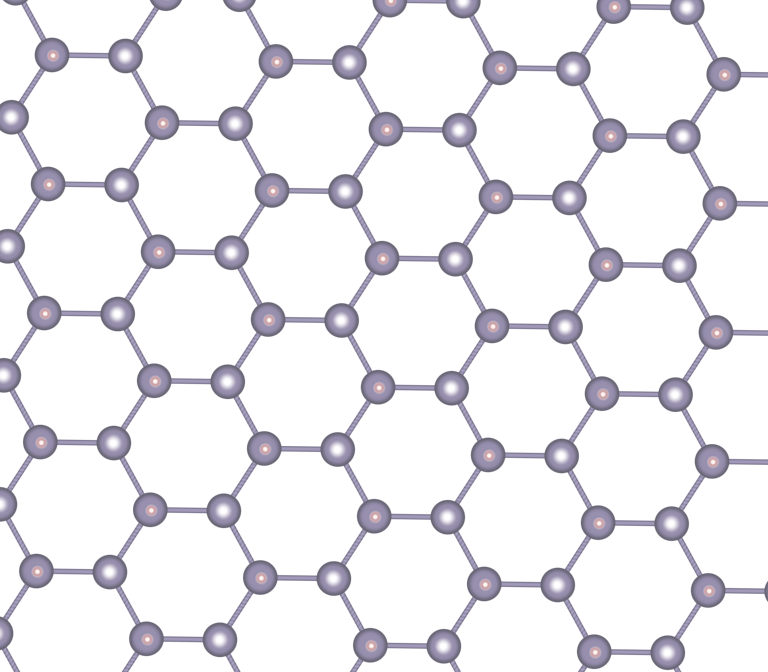
This pattern is drawn by a WebGL 1 fragment shader. Its source:

```glsl
precision highp float;
// Slightly tilted honeycomb lattice of shaded lavender balls joined by thin rods, on white.

uniform vec2 u_resolution;

// Lengths are fractions of the canvas height.
#define ORIGIN vec2(0.0774, 0.9182)
#define STEP_A vec2(0.1637, -0.1008)
#define STEP_B vec2(-0.0058, -0.1920)
#define BOND vec2(0.1094, -0.0015)
#define BALL_RADIUS 0.0257
#define ROD_HALF_WIDTH 0.0040
#define LIGHT vec3(0.67, 0.64, 0.74)
#define BODY vec3(0.58, 0.55, 0.67)
#define DARK vec3(0.40, 0.39, 0.45)
#define PINK vec3(0.80, 0.64, 0.66)

// Distance to a rod from the origin to tip: x = across (signed), y = along, z = distance.
vec3 rod(vec2 p, vec2 tip) {
  vec2 dir = normalize(tip);
  float along = dot(p, dir);
  float across = dir.x * p.y - dir.y * p.x;
  float past = along - clamp(along, 0.0, length(tip));
  return vec3(across, along, length(vec2(across, past)));
}

vec3 nearer(vec3 a, vec3 b) {
  return a.z < b.z ? a : b;
}

// Ball body: pale in the middle, darkening towards the rim.
vec3 ballTone(float q) {
  vec3 c = mix(LIGHT, BODY, smoothstep(0.25, 0.68, q));
  return mix(c, DARK, smoothstep(0.65, 1.0, q));
}

// Broad white highlight.
vec3 glossyBall(vec2 p) {
  float q = length(p) / BALL_RADIUS;
  float shine = 1.0 - smoothstep(0.10, 0.56, length(p / BALL_RADIUS + vec2(0.03, 0.0)));
  return mix(ballTone(q), vec3(1.0), shine);
}

// Small pale spot circled by a pink ring.
vec3 ringedBall(vec2 p) {
  vec2 s = p / BALL_RADIUS;
  float spot = length(s - vec2(0.06, -0.04));
  vec3 c = mix(BODY, ballTone(length(s)), smoothstep(0.3, 0.7, length(s)));
  c = mix(c, vec3(0.79, 0.75, 0.81), 1.0 - smoothstep(0.24, 0.42, spot));
  c = mix(c, PINK, 1.0 - smoothstep(0.04, 0.14, abs(spot - 0.20)));
  return mix(c, vec3(1.0, 0.96, 0.94), 1.0 - smoothstep(0.06, 0.19, spot));
}

float coverage(float d, float soft) {
  return 1.0 - smoothstep(-soft, soft, d);
}

void main() {
  vec2 p = gl_FragCoord.xy / u_resolution.y - ORIGIN;
  float soft = max(0.8 / u_resolution.y, 0.0012);

  // Nearest lattice cell in skewed coordinates.
  float area = STEP_A.x * STEP_B.y - STEP_A.y * STEP_B.x;
  vec2 cell = floor(vec2(p.x * STEP_B.y - p.y * STEP_B.x,
                         STEP_A.x * p.y - STEP_A.y * p.x) / area + 0.5);

  vec3 flatRod = vec3(1.0);
  vec3 slantRod = vec3(1.0);
  vec2 ringed = vec2(1.0);
  vec2 glossy = vec2(1.0);
  for (int j = -1; j <= 1; j++) {
    for (int i = -1; i <= 1; i++) {
      vec2 id = cell + vec2(float(i), float(j));
      vec2 q = p - id.x * STEP_A - id.y * STEP_B;
      flatRod = nearer(flatRod, rod(q, BOND));
      slantRod = nearer(slantRod, rod(q, BOND - STEP_A));
      slantRod = nearer(slantRod, rod(q, BOND - STEP_A + STEP_B));
      if (length(q) < length(ringed)) ringed = q;
      if (length(q - BOND) < length(glossy)) glossy = q - BOND;
    }
  }

  // Rods: rounded shading, with fine banding on the slanted ones.
  vec3 bar = nearer(flatRod, slantRod);
  float edge = abs(bar.x) / ROD_HALF_WIDTH;
  vec3 rodColor = mix(vec3(0.63, 0.60, 0.72), vec3(0.46, 0.44, 0.54), smoothstep(0.2, 1.0, edge));
  float band = sin(bar.y * 1050.0 + bar.x * 400.0);
  rodColor += 0.04 * band * step(slantRod.z, flatRod.z);
  vec3 color = mix(vec3(1.0), rodColor, coverage(bar.z - ROD_HALF_WIDTH, soft));

  // Balls cover the rod ends.
  color = mix(color, ringedBall(ringed), coverage(length(ringed) - BALL_RADIUS, soft));
  color = mix(color, glossyBall(glossy), coverage(length(glossy) - BALL_RADIUS, soft));
  gl_FragColor = vec4(color, 1.0);
}
```
